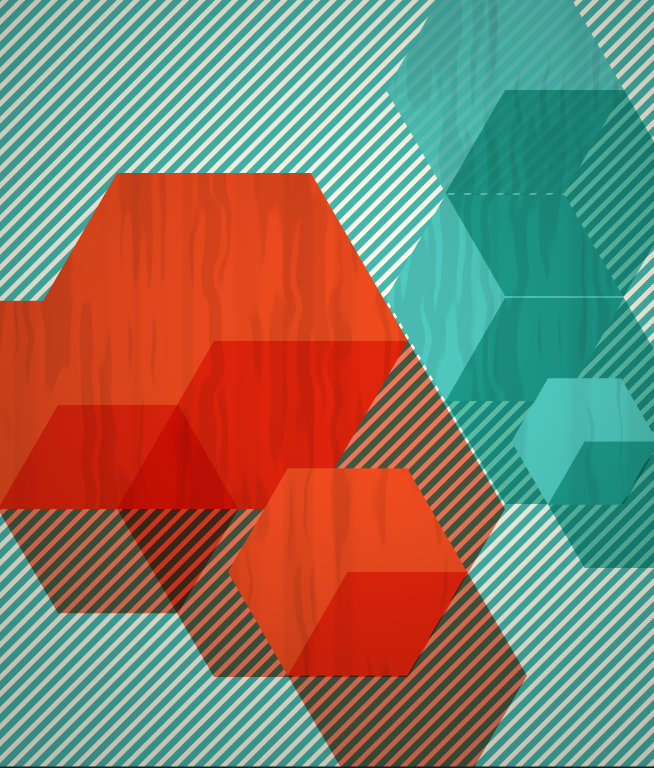
A WebGL 2 fragment shader for this background:

```glsl
#version 300 es
precision highp float;
// Overlapping red and teal hexagons with cast tints over diagonal stripes.

#define STRIPE_PERIOD 0.02135
#define STRIPE_FILL 0.42
#define GLOW_CENTER vec2(0.46, 0.57)
#define GLOW_BRIGHT 1.06
#define GLOW_DIM 0.79
#define WEAR 0.11
#define TEAL vec3(0.26, 0.68, 0.645)
#define CREAM vec3(0.94, 0.93, 0.86)
#define LIGHT_TEAL vec3(0.29, 0.73, 0.69)
#define RED vec3(0.86, 0.27, 0.11)
#define TEAL_TINT vec3(0.36, 0.77, 0.73)
#define RED_TINT vec3(0.95, 0.48, 0.38)

uniform vec2 u_resolution;
out vec4 outColor;

float hash(vec2 p) {
    return fract(sin(dot(p, vec2(127.1, 311.7))) * 43758.5453);
}

float noise(vec2 p) {
    vec2 i = floor(p), f = fract(p);
    f = f * f * (3.0 - 2.0 * f);
    return mix(mix(hash(i), hash(i + vec2(1, 0)), f.x),
               mix(hash(i + vec2(0, 1)), hash(i + vec2(1, 1)), f.x), f.y);
}

// Antialiased coverage from a signed distance
float cover(float d) {
    return clamp(0.5 - d * u_resolution.y, 0.0, 1.0);
}

// Flat-topped hexagon; h = centre and side length
float hexagon(vec2 p, vec3 h) {
    vec2 q = abs(p - h.xy);
    return cover(max(q.y, 0.866 * q.x + 0.5 * q.y) - 0.866 * h.z);
}

// Same hexagon shifted down and right by one side
vec3 castFrom(vec3 h) {
    return vec3(h.xy + h.z * vec2(0.5, -0.866), h.z);
}

vec3 fillHex(vec3 col, vec2 p, vec3 h, vec3 paint, float alpha) {
    return mix(col, paint, hexagon(p, h) * alpha);
}

vec3 tintHex(vec3 col, vec2 p, vec3 h, vec3 tint) {
    return col * mix(vec3(1.0), tint, hexagon(p, castFrom(h)));
}

// Vertical streaks and ragged stains of worn paint
float wornPaint(vec2 p) {
    float warp = 0.012 * noise(p * 25.0);
    float streak = noise(vec2((p.x + warp) * 120.0, p.y * 9.0));
    float stain = noise(vec2(p.x * 22.0, p.y * 5.0) + 7.0);
    float plank = noise(vec2(p.x * 45.0, 3.0));
    float flakes = smoothstep(0.58, 0.68, 0.6 * streak + 0.5 * stain);
    return 1.02 - WEAR * (0.7 * flakes + 0.4 * smoothstep(0.6, 0.8, plank));
}

void main() {
    vec2 p = gl_FragCoord.xy / u_resolution.y;

    // Diagonal stripes
    float band = abs(fract((p.x - p.y) / STRIPE_PERIOD) - 0.5) - 0.5 * STRIPE_FILL;
    vec3 col = mix(TEAL, CREAM, cover(band * STRIPE_PERIOD * 0.7071));

    float wear = wornPaint(p);
    vec3 teal = LIGHT_TEAL * wear;
    vec3 red = RED * wear;

    // Teal column
    vec3 tealTop = vec3(0.6576, 0.8828, 0.1549);
    vec3 tealMid = vec3(0.6576, 0.6120, 0.1549);
    vec3 tealSmall = vec3(0.7611, 0.4251, 0.0951);
    col = fillHex(col, p, tealTop, teal * 0.97, 0.9);
    col = fillHex(col, p, tealMid, teal, 1.0);
    col = tintHex(col, p, tealTop, TEAL_TINT);
    col = tintHex(col, p, tealMid, TEAL_TINT);
    col = fillHex(col, p, tealSmall, teal * 1.04, 1.0);
    col = tintHex(col, p, tealSmall, TEAL_TINT);

    // Red cluster
    vec3 redBig = vec3(0.2786, 0.5560, 0.2526);
    vec3 redLeft = vec3(0.0755, 0.4727, 0.1566);
    vec3 redFront = vec3(0.4525, 0.2552, 0.1558);
    col = fillHex(col, p, redLeft, red, 1.0);
    col = fillHex(col, p, redBig, red, 1.0);
    col = tintHex(col, p, redLeft, RED_TINT);
    col = tintHex(col, p, redBig, RED_TINT);
    col = fillHex(col, p, redFront, red * 1.04, 1.0);
    col = tintHex(col, p, redFront, RED_TINT);

    // Soft central glow, darker corners
    float far = smoothstep(0.05, 0.75, distance(p, GLOW_CENTER));
    col *= mix(GLOW_BRIGHT, GLOW_DIM, far);

    // Dark rule along the bottom edge
    col = mix(col, vec3(0.08, 0.13, 0.14), cover(p.y - 0.002));

    outColor = vec4(clamp(col, 0.0, 1.0), 1.0);
}
```
